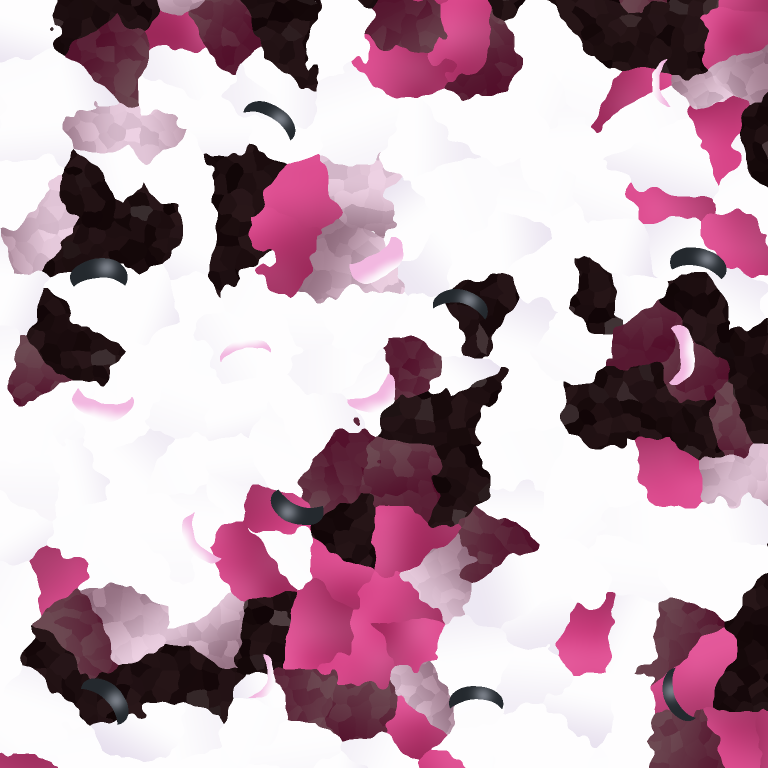
This pattern is drawn by a Shadertoy shader. Its source:

```glsl
// Torn patches of pink, maroon and near-black scattered over a white ground.
// Ragged Voronoi cells are inked by a clustered density, then shaded with soft
// gradients or small facets; glossy slate lenses and pale slivers lie on top.

const vec3 WHITE = vec3(0.995, 0.993, 0.996);
const vec3 LAVENDER = vec3(0.90, 0.87, 0.93);
const vec3 BRIGHT_PINK = vec3(0.87, 0.31, 0.57);
const vec3 DEEP_PINK = vec3(0.64, 0.20, 0.39);
const vec3 CRIMSON = vec3(0.32, 0.05, 0.16);
const vec3 BROWN_GREY = vec3(0.43, 0.30, 0.33);
const vec3 PALE_MAUVE = vec3(0.88, 0.77, 0.84);
const vec3 GREY_MAUVE = vec3(0.60, 0.46, 0.53);
const vec3 BLACK = vec3(0.065, 0.02, 0.025);
const vec3 SOFT_BLACK = vec3(0.16, 0.09, 0.10);
const vec3 SLATE = vec3(0.14, 0.16, 0.18);
const vec3 GLOSS = vec3(0.55, 0.57, 0.61);
const vec3 LILAC = vec3(0.95, 0.72, 0.88);

struct Cell { vec2 id; vec2 seed; };

// Integer hash: three values in 0..1 for a grid cell
vec3 hash3(vec2 cell, int salt) {
    uvec3 v = uvec3(ivec3(ivec2(cell), salt) + 4096);
    v = v * 1664525u + 1013904223u;
    for (int i = 0; i < 2; i++) {
        v.x += v.y * v.z;
        v.y += v.z * v.x;
        v.z += v.x * v.y;
        v ^= v >> 16u;
    }
    return vec3(v >> 8u) / 16777216.0;
}

// Three independent channels of value noise
vec3 noise3(vec2 p, int salt) {
    vec2 i = floor(p), f = fract(p);
    f = f * f * (3.0 - 2.0 * f);
    vec3 low = mix(hash3(i, salt), hash3(i + vec2(1, 0), salt), f.x);
    vec3 high = mix(hash3(i + vec2(0, 1), salt), hash3(i + vec2(1, 1), salt), f.x);
    return mix(low, high, f.y);
}

// Nearest jittered seed, in canvas units
Cell nearestCell(vec2 p, float freq, int salt) {
    vec2 g = p * freq, base = floor(g);
    Cell best = Cell(base, p);
    float bestDist = 1e3;
    for (int y = -1; y <= 1; y++)
    for (int x = -1; x <= 1; x++) {
        vec2 id = base + vec2(x, y);
        vec2 seed = id + 0.05 + 0.9 * hash3(id, salt).xy;
        float d = dot(g - seed, g - seed);
        if (d < bestDist) {
            bestDist = d;
            best = Cell(id, seed / freq);
        }
    }
    return best;
}

// Rounded, toothed displacement that tears the cell borders
vec2 tear(vec2 p) {
    vec2 bend = noise3(p * 13.0, 1).xy - 0.5;
    vec2 tooth = noise3(p * 48.0, 2).xy - 0.5;
    vec2 nick = noise3(p * 105.0, 3).xy - 0.5;
    return bend * 0.045 + tooth * 0.019 + nick * 0.006;
}

// Large pink mass low in the canvas
float coreMass(vec2 s) {
    vec2 q = s - vec2(0.47, 0.17);
    return exp(-30.0 * dot(q, q));
}

float inkBias(vec2 s) {
    return 0.30 * smoothstep(0.88, 1.0, s.y) + 0.15 * smoothstep(0.82, 1.0, s.x)
         + 0.06 * (1.0 - smoothstep(0.2, 0.45, s.y)) + 0.36 * coreMass(s);
}

vec3 patchColor(vec2 p) {
    Cell c = nearestCell(p + tear(p), 14.0, 4);
    vec3 h = hash3(c.id, 5), k = hash3(c.id, 6);
    vec3 cluster = noise3(c.seed * 7.0, 7);
    float angle = 6.2832 * h.y;
    float slope = dot(p - c.seed, vec2(cos(angle), sin(angle)));
    float score = 0.65 * cluster.x + 0.35 * h.x + inkBias(c.seed);
    if (score < 0.66)
        return mix(WHITE, LAVENDER, k.x * k.x * k.x * smoothstep(-0.02, 0.06, slope));

    Cell facet = nearestCell(p + 0.3 * tear(p * 1.7), 48.0, 8);
    vec3 f = hash3(facet.id, 9);
    float shade = smoothstep(0.05, 0.95, 0.55 + 9.0 * slope + 0.5 * (k.y - 0.5));
    if (h.z < 0.15) return mix(GREY_MAUVE, PALE_MAUVE, shade) + 0.12 * (f.x - 0.5);
    if (h.z < 0.30) return mix(CRIMSON, BROWN_GREY, 0.6 * shade + 0.4 * f.x);
    if (cluster.y + 0.3 * coreMass(c.seed) > 0.55) {
        float sheen = noise3(p * 22.0, 10).x - 0.5;
        return mix(DEEP_PINK, BRIGHT_PINK, shade) + vec3(0.06, 0.10, 0.09) * sheen;
    }
    return mix(BLACK, SOFT_BLACK, f.x) + 0.18 * step(0.94, f.y) * f.z;
}

// Scattered lenses cut by an arc: rgb-free result is (inside, across, along)
vec3 lens(vec2 p, float freq, float share, int salt) {
    vec2 id = floor(p * freq);
    vec3 h = hash3(id, salt), k = hash3(id, salt + 1);
    vec2 q = p - (id + 0.3 + 0.4 * h.xy) / freq;
    float a = 6.2832 * k.x;
    q = mat2(cos(a), -sin(a), sin(a), cos(a)) * q;
    float body = length(q * vec2(1.0, 1.5)) - 0.036;
    float cut = 0.05 - length(q + vec2(0.0, mix(0.034, 0.056, k.y)));
    return vec3(step(h.z, share) * step(max(body, cut), 0.0), q.yx / 0.036);
}

vec3 scene(vec2 p) {
    vec3 col = patchColor(p);
    vec3 sliver = lens(p + 0.4 * tear(p), 5.0, 0.22, 20);
    col = mix(col, mix(LILAC, WHITE, smoothstep(0.1, 0.7, sliver.y)), sliver.x);
    vec3 slate = lens(p + 0.1 * tear(p), 4.0, 0.38, 30);
    vec2 spot = slate.yz - vec2(0.32, 0.25);
    return mix(col, mix(SLATE, GLOSS, 0.8 * exp(-9.0 * dot(spot, spot))), slate.x);
}

void mainImage(out vec4 fragColor, in vec2 fragCoord) {
    // 2x2 supersampling smooths every border
    vec3 sum = vec3(0.0);
    for (int i = 0; i < 4; i++) {
        vec2 offset = vec2(i & 1, i >> 1) * 0.5 - 0.25;
        sum += scene((fragCoord + offset) / iResolution.y);
    }
    fragColor = vec4(clamp(sum * 0.25, 0.0, 1.0), 1.0);
}
```
